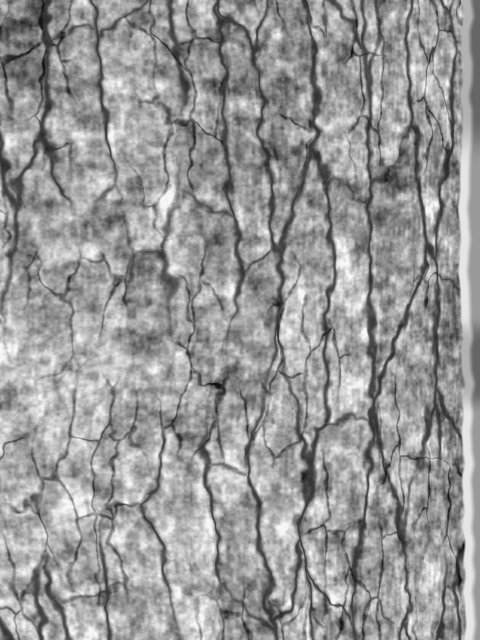
Write a WebGL 2 fragment shader that draws this texture.

```glsl
#version 300 es
precision highp float;
// Weathered grey tree bark: tall flaking plates split by dark, jagged furrows.

uniform vec2 u_resolution;
out vec4 fragColor;

float hash(vec2 cell) {
    uvec2 q = uvec2(ivec2(cell)) * uvec2(1597334673u, 3812015801u);
    uint h = (q.x ^ q.y) * 1597334673u;
    h = (h ^ (h >> 15u)) * 2246822519u;
    h ^= h >> 13u;
    return float(h >> 8u) / 16777216.0;
}

vec2 hash2(vec2 cell) {
    return vec2(hash(cell), hash(cell + vec2(71.0, 113.0)));
}

float noise(vec2 p) {
    vec2 i = floor(p), f = fract(p);
    f = f * f * (3.0 - 2.0 * f);
    return mix(mix(hash(i), hash(i + vec2(1, 0)), f.x),
               mix(hash(i + vec2(0, 1)), hash(i + vec2(1, 1)), f.x), f.y);
}

float fbm(vec2 p) {
    float sum = 0.0, weight = 0.53;
    for (int i = 0; i < 4; i++) {
        sum += weight * noise(p);
        p = mat2(1.6, 1.2, -1.2, 1.6) * p + 17.0;
        weight *= 0.5;
    }
    return sum;
}

// Stretched cells: x = distance to the seam in canvas units,
// y = how level the seam runs, z = cell random, w = height inside the cell.
vec4 plates(vec2 p, vec2 density) {
    vec2 q = p * density, base = floor(q);
    vec2 nearest = vec2(0), owner = vec2(0);
    float best = 9.0;
    for (int j = -1; j <= 1; j++)
    for (int i = -1; i <= 1; i++) {
        vec2 cell = base + vec2(i, j);
        vec2 r = cell + 0.1 + 0.8 * hash2(cell) - q;
        if (dot(r, r) < best) { best = dot(r, r); nearest = r; owner = cell; }
    }
    float seam = 9.0, level = 0.0;
    for (int j = -2; j <= 2; j++)
    for (int i = -2; i <= 2; i++) {
        vec2 cell = owner + vec2(i, j);
        if (i == 0 && j == 0) continue;
        vec2 r = cell + 0.1 + 0.8 * hash2(cell) - q;
        vec2 n = normalize(r - nearest), slope = n * density;
        float d = dot(0.5 * (r + nearest), n) / length(slope);
        if (d < seam) { seam = d; level = abs(slope.y) / length(slope); }
    }
    return vec4(seam, level, hash(owner + 31.0), -nearest.y);
}

// Dark line along a seam, soft at its rim.
float crack(float d, float width) {
    return 1.0 - smoothstep(0.2 * width, width + 0.002 + 0.5 / u_resolution.y, d);
}

void main() {
    vec2 uv = gl_FragCoord.xy / u_resolution.y;
    float edge = u_resolution.x / u_resolution.y;

    // The trunk turns away on the right, so the bark narrows there.
    vec2 p = uv + vec2(0.5 * pow(uv.x, 4.0), 0.0);
    p.x += 0.04 * (noise(uv * vec2(3.0, 4.0)) - 0.5);

    // Ragged seams: broad bends plus small broken steps.
    vec2 bend = vec2(fbm(p * vec2(17.0, 14.0)), fbm(p * vec2(15.0, 20.0) + 40.0)) - 0.5;
    vec2 step2 = vec2(noise(p * 62.0 + 9.0), noise(p * 58.0 + 80.0)) - 0.5;
    vec2 w = p + bend * vec2(0.045, 0.075) + step2 * 0.009;
    vec4 big = plates(w, vec2(11.5, 3.1));
    vec4 small = plates(w + 3.7, vec2(20.0, 8.0));

    // Mottled surface, from broad weathering down to fine fibre.
    float tone = 0.615;
    tone += 0.30 * (fbm(p * vec2(7.0, 4.0) + 5.0) - 0.5);
    tone += 0.46 * (fbm(p * vec2(30.0, 38.0)) - 0.5);
    tone += 0.48 * (fbm(p * vec2(62.0, 85.0) + 21.0) - 0.5);
    tone += 0.17 * (noise(p * vec2(170.0, 55.0)) - 0.5);
    tone += 0.12 * (noise(uv * 210.0) - 0.5);
    tone += 0.13 * (big.z - 0.5) + 0.10 * (small.z - 0.5);

    // Lower parts of plates lift outward and catch the light.
    tone -= 0.09 * clamp(big.w, -0.8, 0.8);
    float pale = smoothstep(0.60, 0.76, fbm(p * vec2(16.0, 13.0) + 63.0));
    tone += 0.17 * pale;

    // Fine cracks between flakes, fading in and out.
    float flake = smoothstep(0.40, 0.70, noise(p * vec2(13.0, 9.0) + 11.0));
    tone -= 0.27 * flake * crack(small.x, 0.0022);

    // Deep furrows with a lit lip and a soft shaded wall.
    float depth = smoothstep(0.20, 0.55, noise(p * vec2(9.0, 5.0) + 27.0));
    depth *= 1.0 - 0.45 * smoothstep(0.6, 1.0, big.y);
    float width = mix(0.0012, 0.0055, noise(p * vec2(12.0, 16.0) + 50.0));
    float lip = smoothstep(0.005, 0.009, big.x) * (1.0 - smoothstep(0.010, 0.018, big.x));
    tone += 0.07 * lip * depth;
    tone -= 0.15 * depth * (1.0 - smoothstep(0.0, 0.014, big.x));
    float core = 0.16 + 0.10 * noise(p * 90.0);
    tone = mix(tone, core, 0.85 * depth * crack(big.x, width));

    // Bright gap beyond the right rim of the trunk.
    float rim = edge - 0.024 + 0.022 * (noise(vec2(2.0, uv.y * 5.0)) - 0.5)
              + 0.006 * (noise(vec2(7.0, uv.y * 40.0)) - 0.5);
    float beyond = uv.x - rim;
    float gap = mix(0.90, 0.60, smoothstep(0.010, 0.020, beyond));
    gap -= 0.2 * smoothstep(0.5, 0.7, noise(vec2(4.0, uv.y * 7.0)));
    tone = mix(tone, gap, smoothstep(-0.002, 0.003, beyond));

    fragColor = vec4(vec3(clamp(tone, 0.08, 0.97)), 1.0);
}
```
